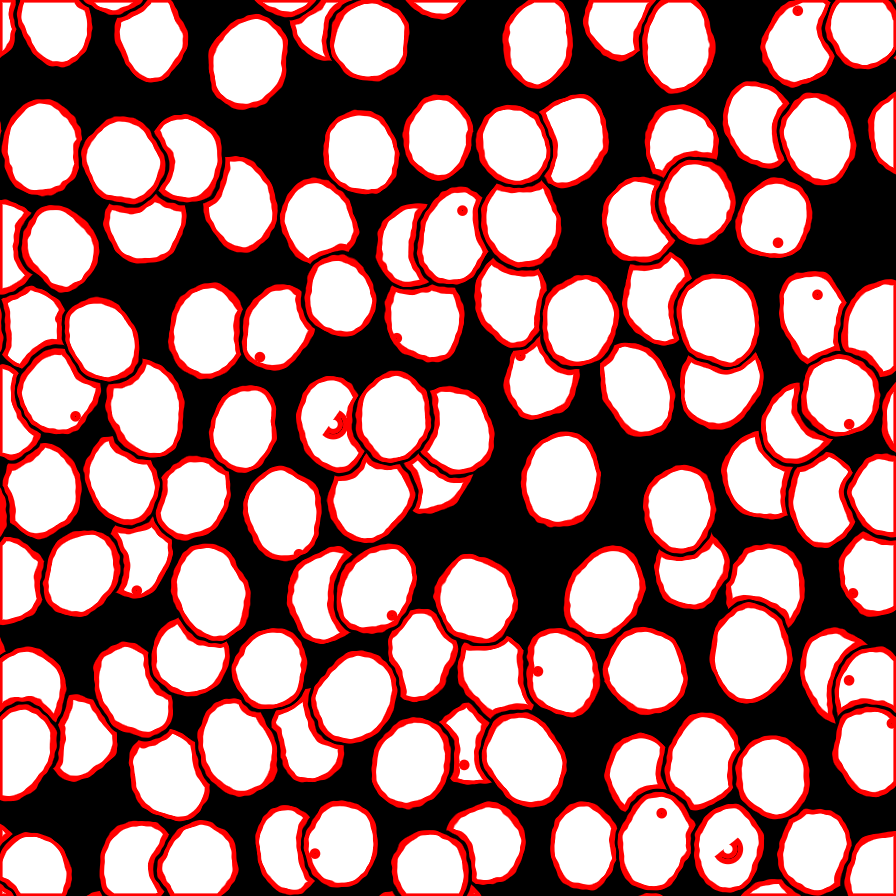
Reproduce this pattern procedurally as a Shadertoy shader.

```glsl
vec3 hash3(vec2 p)
{
    vec3 q = fract(p.xyx * vec3(0.1031, 0.1030, 0.0973));
    q += dot(q, q.yxz + 33.33);
    return fract((q.xxy + q.yzz) * q.zyx);
}

float cornerSlope(vec2 corner, vec2 f)
{
    return dot(hash3(corner).xy * 2.0 - 1.0, f);
}

float gradientNoise(vec2 p)
{
    vec2 i = floor(p), f = p - i;
    vec2 u = f * f * (3.0 - 2.0 * f);
    vec2 e = vec2(1, 0);
    return mix(mix(cornerSlope(i, f), cornerSlope(i + e, f - e), u.x),
               mix(cornerSlope(i + e.yx, f - e.yx), cornerSlope(i + 1.0, f - 1.0), u.x), u.y);
}

mat2 rotation(float a)
{
    return mat2(cos(a), sin(a), -sin(a), cos(a));
}

float ellipseDistance(vec2 p, vec2 radii)
{
    float k = length(p / radii);
    return k * (k - 1.0) / max(length(p / (radii * radii)), 1e-4);
}

// One lumpy disc, sometimes pierced by a pinhole or a curl
float discDistance(vec2 p, vec2 id)
{
    vec3 form = hash3(id + 71.0);
    vec3 mark = hash3(id + 137.0);
    vec2 radii = vec2(0.035, 0.043) + vec2(0.008, 0.010) * form.xy;
    p *= rotation((form.z - 0.5) * 1.1);

    float d = ellipseDistance(p, radii);
    if (d > 0.03) return d;
    d += 0.007 * gradientNoise(p * 32.0 + id * 17.0);
    d += 0.002 * gradientNoise(p * 120.0 + id * 29.0);

    if (mark.x < 0.2) {
        float angle = mark.y * 6.2832;
        vec2 hole = radii * vec2(cos(angle), sin(angle)) * (0.5 + 0.5 * mark.z);
        d = max(d, 0.003 - length(p - hole));
    } else if (mark.x > 0.988) {
        float curl = max(abs(length(p) - 0.011) - 0.003, dot(p, vec2(-0.7, 0.7)));
        d = max(d, -curl);
    }
    return d;
}

// Discs stacked in order; each one cuts a narrow gap into those beneath
float stackDistance(vec2 uv)
{
    vec2 grid = vec2(11.5, 10.0);
    vec2 base = floor(uv * grid);
    float shape = 1.0;

    for (int layer = 0; layer < 2; layer++)
    for (int y = -1; y <= 1; y++)
    for (int x = -2; x <= 1; x++) {
        vec2 id = base + vec2(x, y);
        vec3 place = hash3(id + 11.0);
        bool upper = place.z > 0.5;
        if (upper != (layer == 1) || place.z < 0.09) continue;

        vec2 centre = id + 0.5 + (place.xy - 0.5) * 0.62;
        centre.x += 0.5 * mod(id.y, 2.0);
        float d = discDistance(uv - centre / grid, id);
        shape = min(max(shape, 0.0095 - d), d);
    }
    return shape;
}

void mainImage(out vec4 fragColor, in vec2 fragCoord)
{
    float pixel = 1.0 / iResolution.y;
    vec2 uv = fragCoord * pixel;
    float shape = stackDistance(uv);

    // Close the outlines along the canvas border
    vec2 border = min(uv, iResolution.xy * pixel - uv);
    shape = max(shape, -min(border.x, border.y));

    // White fill, red outline, black ground
    float fill = step(shape, 0.0);
    float outline = clamp(0.5 - (abs(shape) - 0.0029) / pixel, 0.0, 1.0);
    vec3 color = mix(vec3(fill), vec3(1, 0, 0), outline);
    fragColor = vec4(color, 1.0);
}
```
